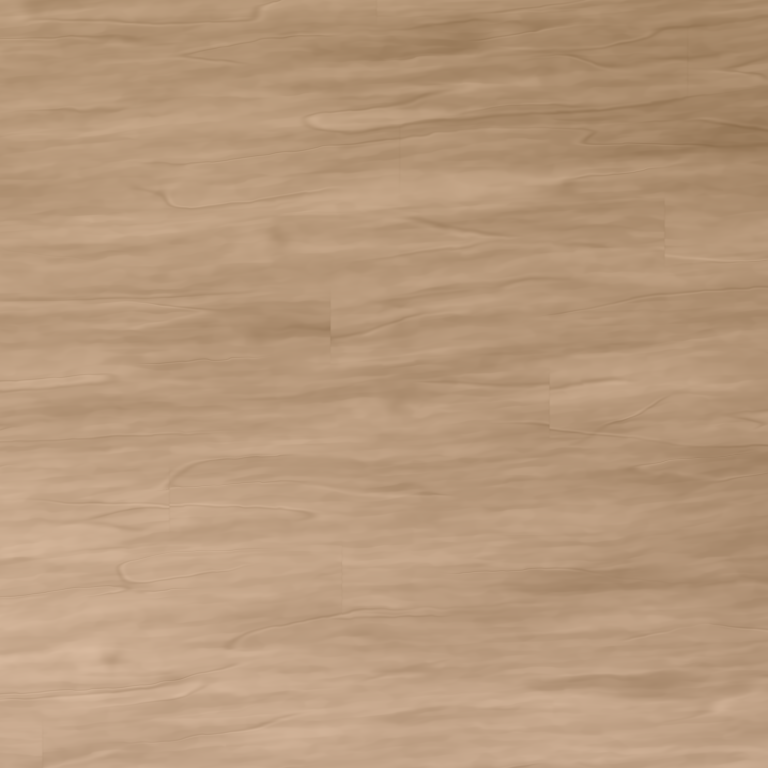
Give the GLSL for this texture, as a Shadertoy shader.

```glsl
const float ROWS = 9.14;          // plank rows up the canvas
const float PLANK_LENGTH = 1.5;
const vec3 OAK = vec3(0.71, 0.59, 0.47);
const vec3 TONE_STEP = vec3(0.055, 0.055, 0.057);

vec3 hash3(vec2 p) {
    vec3 k = vec3(dot(p, vec2(127.1, 311.7)),
                  dot(p, vec2(269.5, 183.3)),
                  dot(p, vec2(419.2, 371.9)));
    return fract(sin(k) * 43758.5);
}

// Smooth cellular noise: random cell values blended by distance, -1 to 1
float cells(vec2 p) {
    vec2 cell = floor(p), f = p - cell;
    float total = 0.0, weights = 0.0;
    for (int j = -1; j <= 1; j++)
    for (int i = -1; i <= 1; i++) {
        vec2 o = vec2(i, j);
        vec3 h = hash3(cell + o);
        vec2 d = o + h.xy - f;
        float w = exp(-6.0 * dot(d, d));
        total += w * h.z;
        weights += w;
    }
    return 2.0 * total / weights - 1.0;
}

float blob(vec2 d, vec2 size) {
    d /= size;
    return exp(-dot(d, d));
}

// Waviness of the fibres: layered sines plus small irregular ripples
float waviness(vec2 p) {
    return 0.004 * sin(7.0 * p.x + 9.0 * p.y)
         + 0.002 * sin(17.0 * p.x - 23.0 * p.y + 1.3)
         + 0.0025 * cells(p * vec2(16.0, 30.0))
         + 0.0012 * cells(p * vec2(50.0, 80.0) + 9.0);
}

// Thin dark wrinkle with a paler lip, along the zero line of a noise
float wrinkle(float fold, float width) {
    float crease = blob(vec2(fold, 0.0), vec2(width, 1.0));
    float lip = blob(vec2(fold - 2.0 * width, 0.0), vec2(width, 1.0));
    return 0.55 * lip - 0.8 * crease;
}

// Broad bands, streaks, fine fibres and scattered wrinkles
float grain(vec2 p) {
    p.y += waviness(p) - 0.07 * p.x;
    float bands = cells(p * vec2(1.7, 22.0));
    float streaks = cells(p * vec2(4.5, 55.0) + 17.0);
    float fibres = cells(p * vec2(17.0, 150.0) + 31.0);
    float mottle = cells(p * vec2(50.0, 120.0) + 53.0);
    float longFold = cells(p * vec2(1.4, 16.0) + 71.0);
    float shortFold = cells(p * vec2(5.0, 38.0) + 97.0);
    float longMask = smoothstep(0.1, -0.4, streaks);
    float shortMask = smoothstep(-0.05, 0.4, cells(p * vec2(5.0, 24.0) + 113.0));
    return 0.72 * bands + 0.55 * streaks + 0.36 * fibres + 0.2 * mottle
         + 0.8 * longMask * wrinkle(longFold, 0.05)
         + 0.8 * shortMask * wrinkle(shortFold, 0.1);
}

// Staggered position of the end joint in a row
float jointPosition(float row) {
    return PLANK_LENGTH * fract(0.037 - 0.35 * row + 0.24 * row * row);
}

// Dark eye with a paler patch beside it
float knot(vec2 d, float strength) {
    float eye = blob(d, vec2(0.014, 0.013));
    float halo = blob(d + vec2(0.035, -0.002), vec2(0.03, 0.017));
    return strength * (0.8 * halo - 1.1 * eye);
}

float floorTone(vec2 p, float pixel) {
    // Plank layout, slightly tilted
    float level = (p.y - 0.03 * p.x) * ROWS + 0.354;
    float row = floor(level);
    float across = (level - row - 0.5) / ROWS;
    float run = (p.x - jointPosition(row)) / PLANK_LENGTH;
    float index = floor(run);
    float along = (run - index) * PLANK_LENGTH;
    vec3 plank = hash3(vec2(row + 3.0, index + 8.0));

    // Plank differences fade out at the long edges
    float edgeGap = 0.5 / ROWS - abs(across);
    float inside = smoothstep(0.0, 0.03, edgeGap);

    // Knot, with the grain bending around it
    vec2 toKnot = vec2(along - PLANK_LENGTH * plank.x, across - 0.03 * (plank.y - 0.5));
    float bend = 0.35 * toKnot.y * blob(toKnot, vec2(0.06, 0.025));
    float shift = 0.016 * (plank.z - 0.5) * inside;
    float tone = grain(p + vec2(0.0, shift - bend));
    tone += 0.55 * (plank.z - 0.5) * inside;
    tone += knot(toKnot + 0.003 * sin(p.yx * 190.0), 0.3 + 0.7 * plank.y);

    // Barely visible end joint
    float endGap = min(along, PLANK_LENGTH - along);
    return tone - 0.2 * inside * (1.0 - smoothstep(0.0, 0.001 + pixel, endGap));
}

void mainImage(out vec4 fragColor, in vec2 fragCoord) {
    float pixel = 1.0 / iResolution.y;
    vec2 uv = fragCoord * pixel;

    // Four samples soften the joints
    float tone = 0.0;
    for (int i = 0; i < 4; i++) {
        vec2 jitter = vec2(i % 2, i / 2) * 0.5 - 0.25;
        tone += 0.25 * floorTone(uv + jitter * pixel, pixel);
    }

    // Light falls from the lower left, with a warmer cast higher up
    vec2 c = uv - 0.5;
    float light = 0.22 - 1.1 * c.x - 1.6 * c.y;
    vec3 color = OAK + TONE_STEP * (light + tone);
    color.b += 0.004 - 0.015 * c.y;
    fragColor = vec4(clamp(color, 0.0, 1.0), 1.0);
}
```
